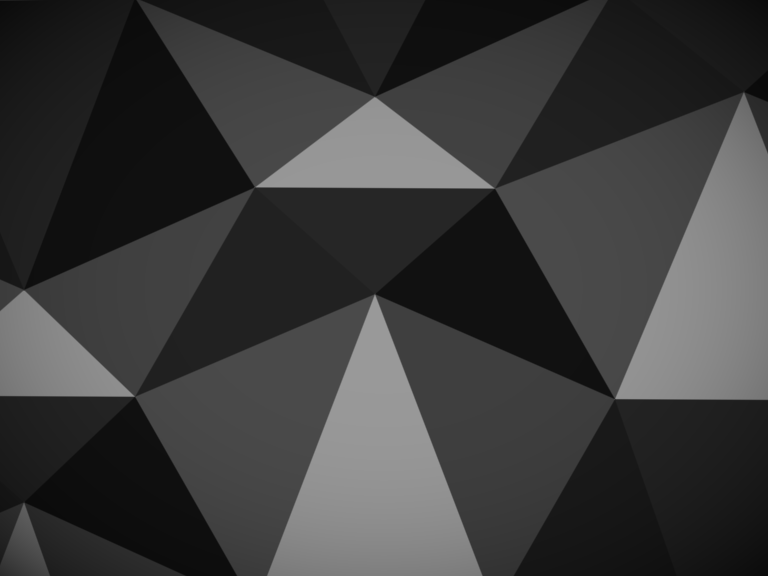
A WebGL 2 fragment shader for this background:

```glsl
#version 300 es
precision highp float;
// Grey relief of triangular facets: one repeating set of twelve triangles on a
// slanted lattice, with corners shifted slightly to look like a bent surface.
// Facets are blended by edge distance, then dimmed towards the canvas corners.

uniform vec2 u_resolution;
out vec4 fragColor;

#define UNIT 0.2083                // half base of a pyramid, in canvas heights
#define CENTRE vec2(-0.0156, 0.1736) // lattice origin from the canvas middle
#define ROW 1.75                   // height of one lattice row
#define APEX 0.885                 // apex distance from its base
#define COLUMN 3.0                 // spacing of columns
#define SOFTNESS 0.008             // half width of a blended edge
#define VIGNETTE 0.18

// Corners of the repeating set, y pointing down
const vec2 LEFT = vec2(-1.0, 0.0);
const vec2 RIGHT = vec2(1.0, 0.0);
const vec2 TOP = vec2(0.0, -APEX);
const vec2 LOW = vec2(0.0, APEX);
const vec2 UPPER_LEFT = vec2(-1.0, -2.0 * ROW);
const vec2 UPPER_RIGHT = vec2(1.0, -2.0 * ROW);
const vec2 LOWER_LEFT = vec2(-1.0, 2.0 * ROW);
const vec2 LOWER_RIGHT = vec2(1.0, 2.0 * ROW);
const vec2 SIDE_UP = vec2(-2.0, -ROW);
const vec2 SIDE_LOW = vec2(-2.0, ROW);
const vec2 SIDE_FAR = vec2(-2.0, 3.0 * ROW);
const vec2 NEXT_TOP = vec2(-COLUMN, ROW - APEX);
const vec2 NEXT_LOW = vec2(-COLUMN, ROW + APEX);

// Bends the regular lattice; edges stay straight since only corners move
vec2 bend(vec2 v) {
    float lift = (0.125 - 0.025 * v.x) * smoothstep(0.0, 0.83, -v.y);
    float topPull = 0.71 * smoothstep(2.1, 3.5, -v.y);
    float lowPull = 0.46 * smoothstep(3.55, 4.3, v.y) * smoothstep(0.0, 2.5, v.x);
    float slide = 0.075 * smoothstep(2.0, 3.0, abs(v.x));
    return v + vec2(slide, 0.005 * v.x + lift + topPull + lowPull);
}

float cross2(vec2 a, vec2 b) {
    return a.x * b.y - a.y * b.x;
}

float edgeDistance(vec2 p, vec2 a, vec2 b) {
    return cross2(normalize(b - a), p - a);
}

// Returns (shade * coverage, coverage) of one triangle
vec2 facet(vec2 p, vec2 origin, vec2 a, vec2 b, vec2 c, float shade) {
    a = bend(a + origin);
    b = bend(b + origin);
    c = bend(c + origin);
    float side = sign(cross2(b - a, c - a));
    float inside = min(side * edgeDistance(p, a, b),
                   min(side * edgeDistance(p, b, c), side * edgeDistance(p, c, a)));
    return vec2(shade, 1.0) * smoothstep(-SOFTNESS, SOFTNESS, inside);
}

// All facets of one lattice cell
vec2 cell(vec2 p, vec2 o) {
    // Pyramids: short and tall, upright and inverted
    vec2 sum = facet(p, o, LEFT, TOP, RIGHT, 0.595);
    sum += facet(p, o, LEFT, LOW, RIGHT, 0.150);
    sum += facet(p, o, LOW, LOWER_LEFT, LOWER_RIGHT, 0.600);
    sum += facet(p, o, TOP, UPPER_LEFT, UPPER_RIGHT, 0.145);
    // Slopes joining the column on the left
    sum += facet(p, o, UPPER_LEFT, SIDE_UP, TOP, 0.105);
    sum += facet(p, o, SIDE_UP, TOP, LEFT, 0.285);
    sum += facet(p, o, SIDE_UP, LEFT, NEXT_TOP, 0.065);
    sum += facet(p, o, NEXT_TOP, LEFT, SIDE_LOW, 0.260);
    sum += facet(p, o, LEFT, LOW, SIDE_LOW, 0.130);
    sum += facet(p, o, LOW, SIDE_LOW, LOWER_LEFT, 0.292);
    sum += facet(p, o, SIDE_LOW, NEXT_LOW, LOWER_LEFT, 0.066);
    sum += facet(p, o, NEXT_LOW, LOWER_LEFT, SIDE_FAR, 0.248);
    return sum;
}

void main() {
    vec2 screen = (gl_FragCoord.xy - 0.5 * u_resolution) / u_resolution.y;
    vec2 p = (screen - CENTRE) / UNIT * vec2(1.0, -1.0);

    // Visit the cells that can reach this point
    float period = 4.0 * ROW;
    float firstColumn = floor(p.x / COLUMN);
    vec2 sum = vec2(0.0);
    for (int i = 0; i < 2; i++) {
        float column = firstColumn + float(i);
        float level = -ROW * column;
        float repeatIndex = floor((p.y - level) / period + 0.5);
        for (int j = 0; j < 2; j++) {
            float y = level + period * (repeatIndex - float(j));
            sum += cell(p, vec2(COLUMN * column, y));
        }
    }
    float shade = sum.x / max(sum.y, 0.001);

    // Light falls off towards the corners
    vec2 fromMiddle = 2.0 * gl_FragCoord.xy / u_resolution - 1.0;
    float r2 = dot(fromMiddle, fromMiddle);
    shade *= 1.0 - VIGNETTE * r2 * r2;

    fragColor = vec4(vec3(shade), 1.0);
}
```
